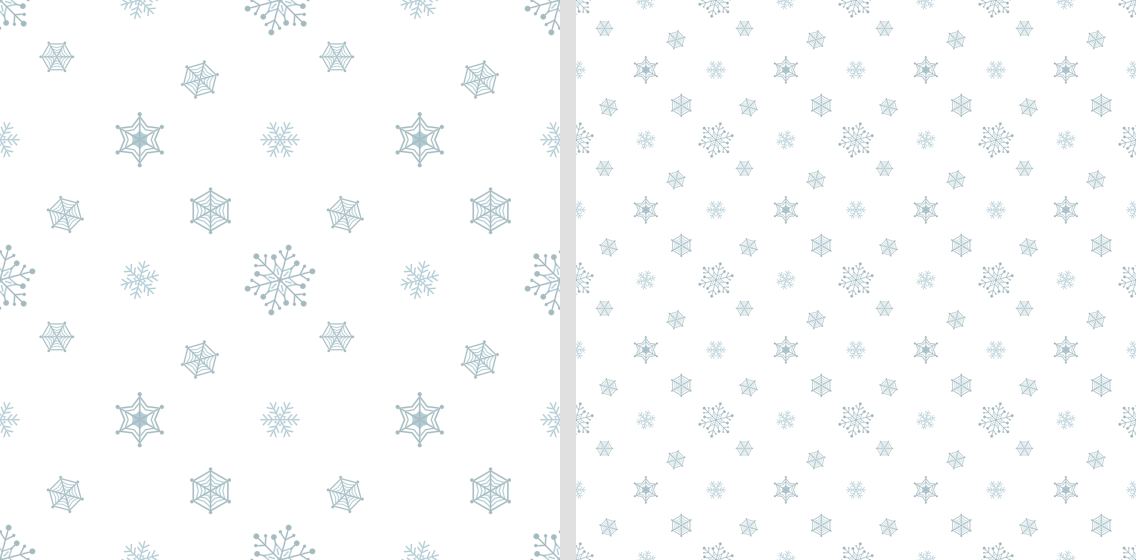
Left: one tile. Right: repeated 2 by 2.
This pattern is drawn by a WebGL 2 fragment shader. Its source:

```glsl
#version 300 es
precision highp float;
// Scattered grey-blue snowflakes of four kinds on white, two tiles across and two down.

uniform vec2 u_resolution;
out vec4 fragColor;

const int WEB = 0, STAR = 1, SPRIG = 2, BAUBLE = 3;
const int FLAKE_COUNT = 8;

// Centre x, y, radius in tile units, and turn in degrees.
const vec4 FLAKES[FLAKE_COUNT] = vec4[](
  vec4(0.0, 0.0, 0.13, 15.0), vec4(0.499, 0.501, 0.098, 30.0),
  vec4(0.0, 0.501, 0.071, 0.0), vec4(0.499, 0.0, 0.071, 15.0),
  vec4(0.203, 0.797, 0.062, 0.0), vec4(0.714, 0.716, 0.07, 16.0),
  vec4(0.233, 0.234, 0.068, -15.0), vec4(0.752, 0.247, 0.083, 30.0));
const int KINDS[FLAKE_COUNT] = int[](BAUBLE, STAR, SPRIG, SPRIG, WEB, WEB, WEB, WEB);

float segment(vec2 p, vec2 a, vec2 b) {
  vec2 pa = p - a, ba = b - a;
  return length(pa - ba * clamp(dot(pa, ba) / dot(ba, ba), 0.0, 1.0));
}

// Point on the line halfway between two arms.
vec2 valley(float r) { return r * vec2(0.866, 0.5); }

// Ring edge from an arm to the valley beside it.
float ring(vec2 p, float tip, float dip) { return segment(p, vec2(tip, 0.0), valley(dip)); }

float arm(vec2 p, float from, float to) { return segment(p, vec2(from, 0.0), vec2(to, 0.0)); }

float disc(vec2 p, vec2 c, float r) { return length(p - c) - r; }

// Mirror the plane into one twelfth: arm along x, valley at 30 degrees.
vec2 foldSix(vec2 p) {
  p = abs(p);
  vec2 n = vec2(-0.5, 0.866025);
  p -= 2.0 * max(dot(p, n), 0.0) * n;
  return vec2(p.x, abs(p.y));
}

// Each flake returns signed distances: x for dark strokes, y for pale ones.
vec2 web(vec2 p) {
  float frame = min(arm(p, 0.0, 0.95), ring(p, 0.86, 0.745)) - 0.033;
  frame = min(frame, disc(p, vec2(0.93, 0.0), 0.075));
  float threads = min(ring(p, 0.7, 0.53), min(ring(p, 0.52, 0.37), ring(p, 0.34, 0.22)));
  return vec2(frame, threads - 0.026);
}

vec2 star(vec2 p) {
  float frame = min(arm(p, 0.0, 0.95), ring(p, 0.84, 0.55)) - 0.028;
  frame = min(frame, disc(p, vec2(0.93, 0.0), 0.075));
  float core = dot(p, normalize(vec2(0.135, 0.126))) - 0.25;
  float inner = ring(p, 0.62, 0.42) - 0.022;
  return vec2(min(frame, inner), core);
}

vec2 sprig(vec2 p) {
  float twigs = min(segment(p, vec2(0.62, 0.0), vec2(0.84, 0.25)),
                    segment(p, vec2(0.38, 0.0), vec2(0.58, 0.25)));
  float strokes = min(arm(p, 0.0, 0.96), twigs) - 0.035;
  return vec2(1.0, min(strokes, ring(p, 0.18, 0.3) - 0.026));
}

vec2 bauble(vec2 p) {
  // Long arms, short arms between them and side twigs
  float strokes = min(arm(p, 0.0, 0.92), segment(p, valley(0.42), valley(0.64)));
  strokes = min(strokes, segment(p, vec2(0.57, 0.0), vec2(0.74, 0.19))) - 0.02;
  // Round ends
  float balls = min(disc(p, vec2(0.92, 0.0), 0.08), disc(p, valley(0.65), 0.078));
  balls = min(balls, disc(p, vec2(0.75, 0.19), 0.045));
  // Petals with a short vein
  float petals = min(ring(p, 0.25, 0.46), segment(p, valley(0.16), valley(0.31)));
  float core = min(petals - 0.02, length(p) - 0.07);
  return vec2(min(strokes, balls), core);
}

vec2 flakeShape(int kind, vec2 p) {
  if (kind == WEB) return web(p);
  if (kind == STAR) return star(p);
  if (kind == SPRIG) return sprig(p);
  return bauble(p);
}

void main() {
  vec2 tile = gl_FragCoord.xy / u_resolution * 2.0;
  float pixel = 2.0 / min(u_resolution.x, u_resolution.y);
  vec2 ink = vec2(0.0);

  for (int i = 0; i < FLAKE_COUNT; i++) {
    vec4 flake = FLAKES[i];
    vec2 p = tile - flake.xy;
    p = (p - round(p)) / flake.z;  // nearest wrapped copy
    if (length(p) > 1.2) continue;
    float turn = radians(flake.w), c = cos(turn), s = sin(turn);
    p = foldSix(vec2(c * p.x + s * p.y, c * p.y - s * p.x));
    vec2 d = flakeShape(KINDS[i], p) * flake.z / pixel;
    ink = max(ink, 1.0 - smoothstep(-0.75, 0.75, d));
  }

  vec3 color = mix(vec3(1.0), vec3(0.70, 0.80, 0.835), ink.y);
  color = mix(color, vec3(0.65, 0.735, 0.755), ink.x);
  fragColor = vec4(color, 1.0);
}
```
